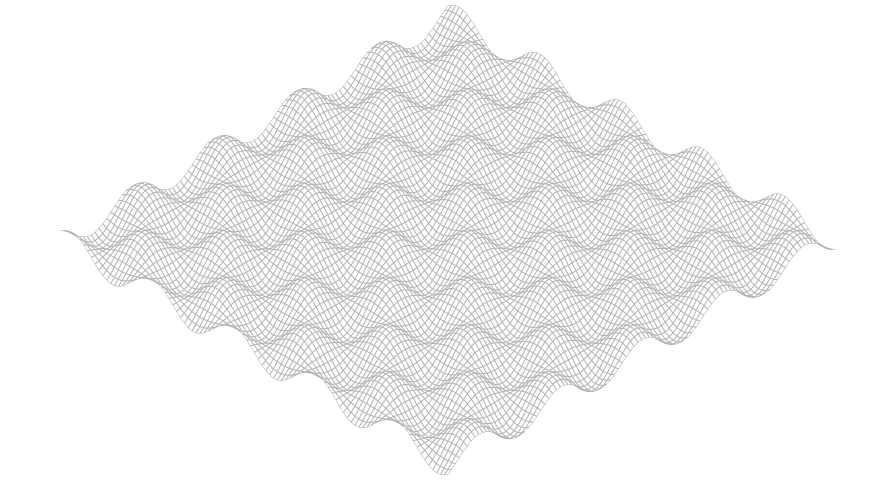
Reproduce this background procedurally as a WebGL 1 fragment shader.

```glsl
precision highp float;
// Isometric wire mesh of an egg-box surface, z = sin(x) * cos(y), in grey on white.
// Each sample finds the nearest visible surface point by a bounded march, then
// measures the screen distance to the closest grid line; samples are averaged.

uniform vec2 u_resolution;

const vec2 SHEET = vec2(600.0, 320.0);   // canvas size in drawing units
const float ACROSS = 8.660254;           // units per step of (x - y), cos 30 * 10
const float DOWN = 5.0;                  // units per step of (x + y), sin 30 * 10
const float WAVE = 6.4;                  // half of the wave height
const float REACH = 30.0;                // side length of the square domain
const float CELL = 0.3;                  // mesh spacing
const float HALF_STROKE = 0.35;
const vec3 PAPER = vec3(1.0);
const vec3 LINE_GREY = vec3(0.71);
const int SAMPLES = 3;                   // per axis
const int MARCH_STEPS = 48;

// Screen height of the surface at depth t = x + y, without the sideways wave
float profile(float t) {
  return DOWN * t - WAVE * sin(t);
}

// Frontmost depth shown at a given height: x holds the depth, y the remaining gap
vec2 findDepth(float height, float limit) {
  float t = min(limit, (height + WAVE) / DOWN);
  float gap = abs(profile(t) - height);
  for (int i = 0; i < MARCH_STEPS; i++) {
    if (gap < 0.01 || t < -limit) break;
    t -= gap / (DOWN + WAVE);            // steepest slope, so no root is skipped
    gap = abs(profile(t) - height);
  }
  return vec2(t, gap);
}

// Ink of the grid lines of one coordinate, given its gradient on screen
float gridLine(float coord, vec2 gradient, float soft) {
  float offset = abs(fract(coord / CELL - 0.5) - 0.5) * CELL;
  float dist = offset / length(gradient);
  return 1.0 - smoothstep(HALF_STROKE - soft, HALF_STROKE + soft, dist);
}

// Ink of the mesh at a point measured from the sheet centre, y pointing down
float meshInk(vec2 p, float soft) {
  float d = p.x / ACROSS;                // d = x - y
  float limit = REACH - abs(d);
  if (limit < 0.0) return 0.0;

  vec2 hit = findDepth(p.y + WAVE * sin(d), limit);
  float t = hit.x;
  if (t < -limit || hit.y > HALF_STROKE) return 0.0;

  // Screen gradients of t and d, kept finite along the folds
  float slope = max(abs(DOWN - WAVE * cos(t)), 0.05);
  slope *= DOWN < WAVE * cos(t) ? -1.0 : 1.0;
  vec2 gradT = vec2(WAVE * cos(d) / ACROSS, 1.0) / slope;
  vec2 gradD = vec2(1.0 / ACROSS, 0.0);

  float inkX = gridLine(0.5 * (t + d), 0.5 * (gradT + gradD), soft);
  float inkY = gridLine(0.5 * (t - d), 0.5 * (gradT - gradD), soft);
  return max(inkX, inkY);
}

void main() {
  float count = float(SAMPLES);
  float soft = min(0.5 * SHEET.x / (u_resolution.x * count), HALF_STROKE);
  float ink = 0.0;

  // Average a small grid of samples inside the pixel
  for (int j = 0; j < SAMPLES; j++) {
    for (int i = 0; i < SAMPLES; i++) {
      vec2 jitter = (vec2(float(i), float(j)) + 0.5) / count - 0.5;
      vec2 uv = (gl_FragCoord.xy + jitter) / u_resolution;
      vec2 p = (uv - 0.5) * SHEET * vec2(1.0, -1.0);
      ink += meshInk(p, soft);
    }
  }
  ink /= count * count;

  gl_FragColor = vec4(mix(PAPER, LINE_GREY, ink), 1.0);
}
```
